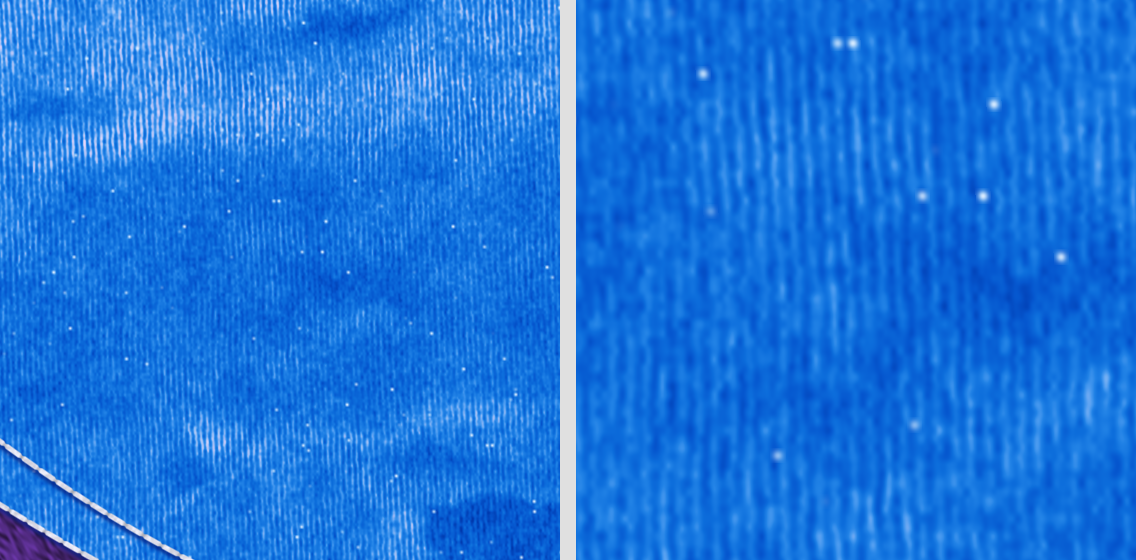
Left, the full canvas; right, a detail of the centre.
This texture is drawn by a Shadertoy shader. Its source:

```glsl
#define RIBS 98.0
#define RIB_LEAN 0.035
#define RIB_DEPTH 0.62
#define GRAIN_DEPTH 2.3
#define FOLD_WARP 0.07
#define SPARKLE_RARITY 0.988
#define THREAD_RADIUS 0.0046
#define STITCH_LENGTH 0.045
#define PURPLE vec3(0.29, 0.15, 0.46)
#define THREAD vec3(0.95, 0.95, 1.0)
#define SHADOW vec3(0.02, 0.12, 0.50)

float hash(vec2 p) {
    vec3 q = fract(vec3(p.xyx) * 0.1031);
    q += dot(q, q.yzx + 33.33);
    return fract((q.x + q.y) * q.z);
}

float noise(vec2 p) {
    vec2 i = floor(p), f = fract(p);
    f = f * f * (3.0 - 2.0 * f);
    return mix(mix(hash(i), hash(i + vec2(1, 0)), f.x),
               mix(hash(i + vec2(0, 1)), hash(i + vec2(1, 1)), f.x), f.y);
}

float fbm(vec2 p) {
    float sum = 0.0, gain = 0.5;
    for (int i = 0; i < 4; i++) {
        sum += gain * noise(p);
        p = p * 2.03 + 17.0;
        gain *= 0.5;
    }
    return sum;
}

// Soft elongated patch of light or shade
float fold(vec2 p, vec2 centre, vec2 radius, float slope) {
    vec2 d = p - centre;
    d.y -= slope * d.x;
    d /= radius;
    return exp(-dot(d, d));
}

// Broad sheen of the creased cloth
float sheen(vec2 uv) {
    vec2 p = uv + FOLD_WARP * (vec2(fbm(uv * 9.0), fbm(uv * 9.0 + 40.0)) - 0.47);
    float s = -0.55 + 1.05 * smoothstep(0.64, 0.78, p.y - 0.05 * p.x);
    s += 0.45 * (1.0 - smoothstep(0.18, 0.32, p.y));
    s += 0.60 * fold(p, vec2(0.35, 0.78), vec2(0.28, 0.05), 0.2);
    s -= 1.70 * fold(p, vec2(0.63, 0.965), vec2(0.16, 0.03), 0.28);
    s -= 1.10 * fold(p, vec2(0.08, 0.80), vec2(0.12, 0.025), 0.0);
    s -= 0.50 * fold(p, vec2(0.90, 0.88), vec2(0.12, 0.03), 0.1);
    s += 0.60 * fold(p, vec2(0.85, 0.70), vec2(0.06, 0.05), -0.3);
    s += 0.70 * fold(p, vec2(0.03, 0.63), vec2(0.07, 0.10), 0.0);
    s -= 0.60 * fold(p, vec2(0.60, 0.50), vec2(0.13, 0.05), -0.3);
    s += 0.80 * fold(p, vec2(0.66, 0.41), vec2(0.11, 0.022), 0.0);
    s += 0.80 * fold(p, vec2(0.42, 0.22), vec2(0.14, 0.04), -0.05);
    s += 1.00 * fold(p, vec2(0.85, 0.26), vec2(0.20, 0.022), 0.18);
    s -= 0.90 * fold(p, vec2(0.80, 0.18), vec2(0.14, 0.025), -0.1);
    s -= 0.90 * fold(p, vec2(0.33, 0.16), vec2(0.05, 0.04), 0.2);
    s += 0.70 * fold(p, vec2(0.33, 0.10), vec2(0.10, 0.014), 0.7);
    s += 0.90 * fold(p, vec2(0.73, 0.06), vec2(0.045, 0.06), 0.3);
    s -= 1.30 * smoothstep(0.76, 0.78, p.x) * (1.0 - smoothstep(0.10, 0.12, p.y));
    return s + 1.5 * (fbm(uv * 14.0 + 7.0) - 0.47);
}

// Cloth colour from deep blue shade to pale lavender glint
vec3 clothColour(float tone) {
    vec3 shades[7] = vec3[7](
        vec3(0.00, 0.22, 0.68), vec3(0.02, 0.34, 0.81), vec3(0.05, 0.43, 0.86),
        vec3(0.13, 0.51, 0.90), vec3(0.30, 0.61, 0.94), vec3(0.55, 0.74, 0.96),
        vec3(0.82, 0.84, 0.98));
    float stops[7] = float[7](-2.8, -1.6, -0.6, 0.23, 0.97, 1.8, 2.9);
    vec3 col = shades[0];
    for (int i = 0; i < 6; i++)
        col = mix(col, shades[i + 1], clamp((tone - stops[i]) / (stops[i + 1] - stops[i]), 0.0, 1.0));
    return col;
}

// Signed distance to a curved seam: y = c.x + c.y x + c.z x^2
float seam(vec2 p, vec3 c) {
    float slope = c.y + 2.0 * c.z * p.x;
    return (p.y - c.x - c.y * p.x - c.z * p.x * p.x) / sqrt(1.0 + slope * slope);
}

// Sewn thread, pinched where stitches meet, with a soft shadow
vec3 sew(vec3 col, vec2 uv, float d, float pixel) {
    float along = abs(fract((uv.x - 0.7 * uv.y) / STITCH_LENGTH) - 0.5) * 2.0;
    float radius = THREAD_RADIUS * (1.0 - 0.4 * smoothstep(0.7, 1.0, along));
    col = mix(col, SHADOW, 0.7 * exp(-pow((d + 0.006) / 0.006, 2.0)));
    float shade = 1.0 - 0.18 * smoothstep(0.65, 1.0, along) - 0.15 * noise(uv * 180.0);
    return mix(col, THREAD * shade, 1.0 - smoothstep(radius - pixel, radius + pixel, abs(d)));
}

void mainImage(out vec4 fragColor, in vec2 fragCoord) {
    vec2 uv = fragCoord / iResolution.xy;
    float pixel = 1.0 / iResolution.y;
    float light = sheen(uv);

    // Knitted ribs, stronger where the cloth shines
    float ribX = uv.x + RIB_LEAN * uv.y + 0.006 * (noise(uv * 6.0) - 0.5);
    float rib = sin(6.28318 * RIBS * ribX + 1.6 * (noise(uv * vec2(70.0, 55.0)) - 0.5));
    float ribGain = RIB_DEPTH * clamp(1.0 + 0.5 * light, 0.5, 1.7);
    ribGain *= 0.5 + noise(uv * 16.0 + 3.0);

    // Upright fibre grain
    vec2 fibre = vec2(ribX, uv.y);
    float grain = 0.6 * noise(fibre * vec2(165.0, 95.0)) + 0.4 * noise(fibre * vec2(260.0, 190.0) + 9.0);
    float tone = light + ribGain * rib + GRAIN_DEPTH * (grain - 0.5);
    vec3 col = clothColour(tone);
    col.r += 0.12 * smoothstep(0.8, 2.0, tone) * noise(uv * 60.0);

    // Scattered glints
    vec2 cell = fibre * 110.0;
    vec2 offset = fract(cell) - 0.5;
    float glint = smoothstep(SPARKLE_RARITY, 1.0, hash(floor(cell) + 5.0));
    col = mix(col, vec3(0.86, 0.93, 1.0), sqrt(glint) * exp(-9.0 * dot(offset, offset)));

    // Purple cloth beyond the hem, then both seams
    float hem = seam(uv, vec3(0.099, -0.61, 0.15));
    float inner = seam(uv, vec3(0.212, -0.74, 0.33));
    vec3 lining = PURPLE * (0.55 + 0.9 * noise(uv * vec2(140.0, 110.0) + uv.yx * 60.0));
    col = mix(lining, col, smoothstep(-pixel, pixel, hem));
    col = sew(col, uv, hem, pixel);
    col = sew(col, uv, inner, pixel);
    fragColor = vec4(clamp(col, 0.0, 1.0), 1.0);
}
```
